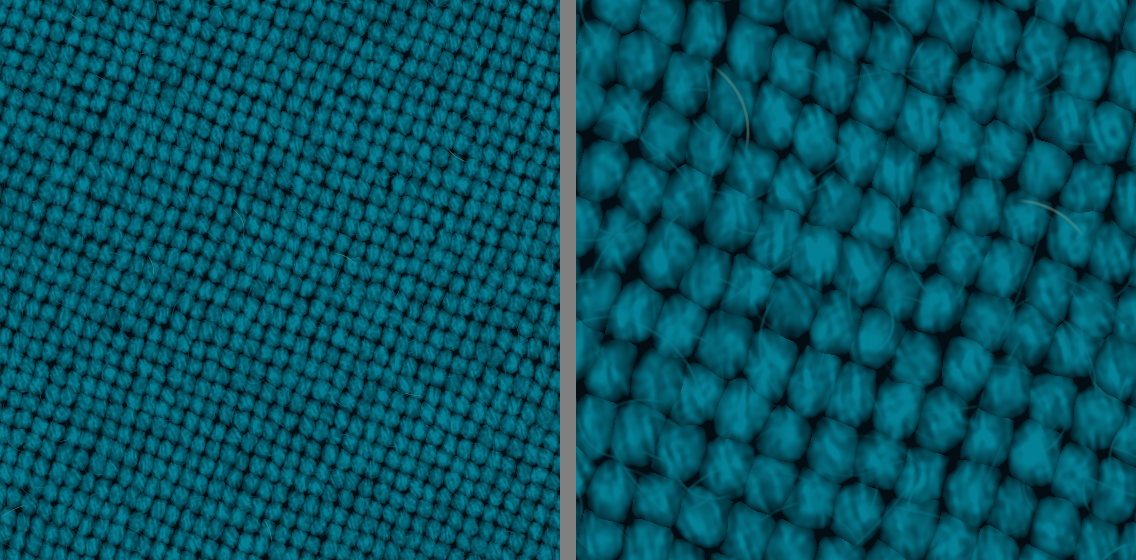
Left, the full canvas; right, a detail of the centre.
Write a three.js fragment shader that draws this texture.

```glsl
// Dense teal wool knit: plump oval stitches in slanting rows and columns.
// Each stitch is a jittered dome; the tallest dome wins and its height sets
// the tone. Spun fibres, soft wear and loose hairs are laid over it.
varying vec2 vUv;

const vec2 STITCHES = vec2(36.0, 30.0);       // along and across the rows
const float ROW_SLOPE = -0.36;                // radians, falling to the right
const vec2 STITCH_RADIUS = vec2(0.60, 0.67);  // in stitch pitches
const float JITTER = 0.17;
const float LEAN = -0.48;
const float LEAN_SPREAD = 0.55;
const float HOLE_LEVEL = 0.05;                // dome height that reads as a hole
const float TONE_CURVE = 0.65;
const float TOP_LIGHT = 0.16;
const float FIBRE_STRENGTH = 0.36;
const float STITCH_WEAR = 0.12;
const float BROAD_WEAR = 0.07;
const vec3 HOLE_COLOUR = vec3(0.008, 0.055, 0.080);
const vec3 YARN_COLOUR = vec3(0.010, 0.455, 0.530);
const vec3 HAIR_COLOUR = vec3(0.030, 0.500, 0.570);
const vec3 PALE_HAIR_COLOUR = vec3(0.36, 0.58, 0.52);
const float HAIR_WIDTH = 0.0014;              // in canvas units
const float PALE_SHARE = 0.05;

float hash(vec2 p) {
  vec3 q = fract(vec3(p.xyx) * 0.1031);
  q += dot(q, q.yzx + 33.33);
  return fract((q.x + q.y) * q.z);
}

vec2 hash2(vec2 p) {
  return vec2(hash(p + 11.3), hash(p + 57.9));
}

float noise(vec2 p) {
  vec2 i = floor(p), f = fract(p);
  f = f * f * (3.0 - 2.0 * f);
  return mix(mix(hash(i), hash(i + vec2(1.0, 0.0)), f.x),
             mix(hash(i + vec2(0.0, 1.0)), hash(i + 1.0), f.x), f.y);
}

mat2 rotation(float a) {
  return mat2(cos(a), sin(a), -sin(a), cos(a));
}

// Height of the tallest stitch; also returns its local position and cell.
float stitchHeight(vec2 p, out vec2 local, out vec2 cell) {
  float best = -9.0;
  for (int j = -1; j <= 1; j++) {
    for (int i = -1; i <= 1; i++) {
      vec2 id = floor(p) + vec2(float(i), float(j));
      vec2 rnd = hash2(id);
      vec2 centre = id + 0.5 + (rnd - 0.5) * JITTER;
      float lean = LEAN + (hash(id + 91.0) - 0.5) * LEAN_SPREAD;
      vec2 q = rotation(lean) * (p - centre);
      vec2 e = q / (STITCH_RADIUS * (0.92 + 0.16 * rnd.yx));
      float h = 1.0 - dot(e, e);
      if (h > best) {
        best = h;
        local = q;
        cell = id;
      }
    }
  }
  return best;
}

// One curved hair per grid cell: x is coverage, y marks the pale ones.
vec2 hairs(vec2 uv, float density, float seed) {
  vec2 p = uv * density;
  vec2 result = vec2(0.0);
  for (int j = -1; j <= 1; j++) {
    for (int i = -1; i <= 1; i++) {
      vec2 id = floor(p) + vec2(float(i), float(j));
      vec2 rnd = hash2(id + seed);
      vec2 q = rotation(6.283 * hash(id + seed + 23.0)) * (p - id - rnd);
      float halfLength = 0.25 + 0.40 * rnd.x;
      float bend = (rnd.y - 0.5) * 1.8;
      float curve = abs(q.y - bend * q.x * q.x) / sqrt(1.0 + 4.0 * bend * bend * q.x * q.x);
      float line = 1.0 - smoothstep(0.2, 1.0, curve / (density * HAIR_WIDTH));
      line *= 1.0 - smoothstep(0.6, 1.0, abs(q.x) / halfLength);
      float pale = step(hash(id + seed + 71.0), PALE_SHARE);
      line *= mix(0.15 + 0.4 * rnd.y, 0.75, pale);
      if (line > result.x) result = vec2(line, pale);
    }
  }
  return result;
}

void main() {
  // Slanted rows with a gentle hand-made wander
  vec2 p = rotation(-ROW_SLOPE) * vUv * STITCHES;
  p += 0.5 * (vec2(noise(vUv * 5.0), noise(vUv * 5.0 + 40.0)) - 0.5);
  p += 0.14 * (vec2(noise(p * 2.3 + 80.0), noise(p * 2.3 + 120.0)) - 0.5);

  vec2 local, cell;
  float height = stitchHeight(p, local, cell);

  // Spun fibres follow each stitch and roughen its outline
  vec2 strand = vec2(local.x * 8.5 + local.y * 2.0, local.y * 2.2) + cell * 17.0;
  float fibre = noise(strand) - 0.5;
  float fuzz = noise(p * 7.0) - 0.5;
  height += 0.18 * fibre + 0.24 * fuzz + TOP_LIGHT * local.y;

  // Tone from height, then fibre, per-stitch and broad variation
  float tone = clamp((height - HOLE_LEVEL) / (1.0 - HOLE_LEVEL), 0.0, 1.0);
  tone = pow(tone, TONE_CURVE);
  tone *= 1.0 + FIBRE_STRENGTH * (fibre + 0.5 * fuzz)
        + STITCH_WEAR * (hash(cell + 5.0) - 0.5)
        + BROAD_WEAR * (noise(vUv * 4.0 + 9.0) - 0.5);
  vec3 colour = mix(HOLE_COLOUR, YARN_COLOUR, clamp(tone, 0.0, 1.12));

  // Loose hairs: a fine dense layer, then longer sparse ones
  vec2 fine = hairs(vUv, 32.0, 3.0);
  vec2 stray = hairs(vUv, 15.0, 47.0);
  colour = mix(colour, HAIR_COLOUR, 0.6 * fine.x);
  colour = mix(colour, mix(HAIR_COLOUR, PALE_HAIR_COLOUR, stray.y), 0.7 * stray.x);
  gl_FragColor = vec4(colour, 1.0);
}
```
